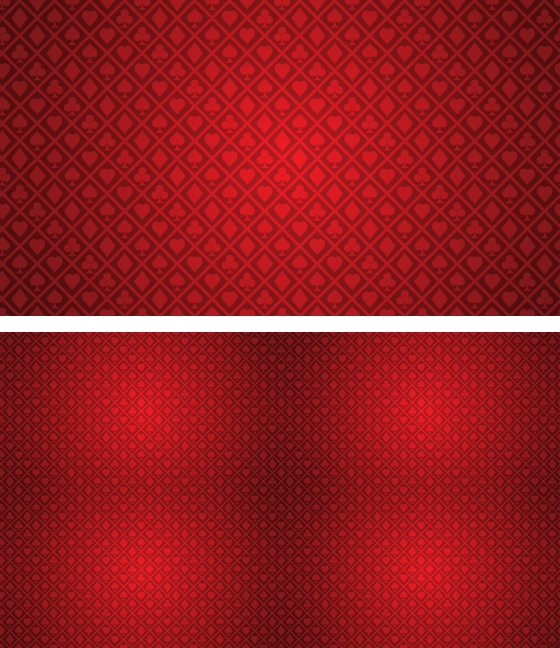
Top: one tile. Bottom: repeated 2 by 2.
Reproduce this pattern procedurally as a Shadertoy shader.

```glsl
// Red card-table cloth: a diagonal lattice of card suits under a soft central glow.

float dot2(vec2 v) { return dot(v, v); }

// Heart with its point at the origin, about 1.2 wide and 1.1 high
float heart(vec2 p) {
    p.x = abs(p.x);
    if (p.x + p.y > 1.0) return length(p - vec2(0.25, 0.75)) - sqrt(2.0) / 4.0;
    float d = min(dot2(p - vec2(0.0, 1.0)), dot2(p - 0.5 * max(p.x + p.y, 0.0)));
    return sqrt(d) * sign(p.x - p.y);
}

// Flared foot shared by spade and club
float stem(vec2 p) {
    float flare = clamp((-0.1 - p.y) / 0.17, 0.0, 1.0);
    float side = abs(p.x) - 0.02 - 0.1 * flare * flare * flare;
    return max(side, abs(p.y + 0.12) - 0.15);
}

float diamond(vec2 p) {
    return (abs(p.x) / 0.24 + abs(p.y) / 0.31 - 1.0) * 0.19;
}

float spade(vec2 p) {
    float leaf = heart(vec2(p.x, 0.28 - p.y) / 0.36) * 0.36;
    return min(leaf, stem(p));
}

float club(vec2 p) {
    float top = length(p - vec2(0.0, 0.135)) - 0.115;
    float sides = length(vec2(abs(p.x) - 0.122, p.y + 0.045)) - 0.115;
    return min(min(top, sides), stem(p));
}

float suitShape(vec2 p, float suit) {
    if (suit < 0.5) return diamond(p);
    if (suit < 1.5) return spade(p);
    if (suit < 2.5) return heart(vec2(p.x, (p.y + 0.25) / 1.13) / 0.37) * 0.37;
    return club(p);
}

// Wrapped distance to the glow centre, flattened where it meets itself
vec2 wrappedOffset(vec2 uv) {
    vec2 d = abs(fract(uv - vec2(0.515, 0.5) + 0.5) - 0.5);
    return d - pow(2.0 * d, vec2(8.0)) / 16.0;
}

void mainImage(out vec4 fragColor, in vec2 fragCoord) {
    vec2 uv = fragCoord / iResolution.xy;
    vec2 repeats = vec2(16.0, 9.0);
    vec2 p = (uv - vec2(0.504, 0.554)) * repeats;
    float pixel = repeats.y / iResolution.y;

    // Diagonal cells
    vec2 diagonal = vec2(p.x + p.y, p.x - p.y);
    vec2 cell = floor(diagonal + 0.5);
    vec2 center = 0.5 * vec2(cell.x + cell.y, cell.x - cell.y);

    // One suit per diagonal, wrapped from top to bottom
    float lap = floor((center.y + 5.0) / repeats.y);
    float suit = mod(cell.x - repeats.y * lap, 4.0);

    // Lattice lines and suit share one colour
    vec2 toEdge = 0.5 - abs(diagonal - cell);
    float lattice = min(toEdge.x, toEdge.y) / sqrt(2.0) - 0.042;
    float shape = min(lattice, suitShape(p - center, suit));
    float ink = 1.0 - smoothstep(-0.7 * pixel, 0.7 * pixel, shape);

    // Radial glow
    float radius = length(wrappedOffset(uv) * vec2(16.0 / 9.0, 1.0));
    vec3 cloth = mix(vec3(0.70, 0.11, 0.13), vec3(0.25, 0.04, 0.04), radius);
    vec3 print = mix(vec3(0.95, 0.11, 0.14), vec3(0.42, 0.09, 0.10), radius);
    fragColor = vec4(mix(cloth, print, ink), 1.0);
}
```
